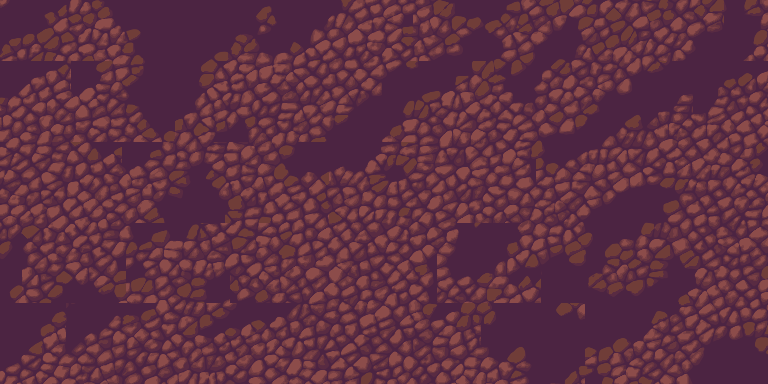
Reproduce this texture procedurally as a Shadertoy shader.

```glsl
#define STONES 29.0
#define TILT 0.6
#define STRETCH vec2(0.88, 1.15)
#define PATCH_FREQ vec2(0.17, 0.27)
#define BARE_LEVEL 0.42
#define BROWN_BAND 0.11
#define BLOCK_SIZE vec2(0.27, 0.21)
#define SHIFTED_BLOCKS 0.4
#define GAP 0.02
#define ROUNDING 14.0

const vec3 SOIL   = vec3(0.30, 0.14, 0.26);
const vec3 RIM    = vec3(0.35, 0.17, 0.26);
const vec3 SHADOW = vec3(0.41, 0.21, 0.25);
const vec3 BODY   = vec3(0.48, 0.25, 0.27);
const vec3 LIGHT  = vec3(0.55, 0.30, 0.29);
const vec3 BROWN  = vec3(0.44, 0.24, 0.22);

float hash(vec2 p) {
    return fract(sin(dot(p, vec2(127.1, 311.7))) * 43758.5453);
}

vec2 hash2(vec2 p) {
    return vec2(hash(p), hash(p + 57.3));
}

float noise(vec2 p) {
    vec2 i = floor(p), f = fract(p);
    f = f * f * (3.0 - 2.0 * f);
    return mix(mix(hash(i), hash(i + vec2(1, 0)), f.x),
               mix(hash(i + vec2(0, 1)), hash(i + vec2(1, 1)), f.x), f.y);
}

vec2 stoneCentre(vec2 cell) {
    return cell + 0.5 + 0.75 * (hash2(cell) - 0.5);
}

// Stone cover, stretched along the diagonal
float patchField(vec2 q) {
    return 0.75 * noise(q * PATCH_FREQ) + 0.25 * noise(q * PATCH_FREQ * 2.7 + 31.0);
}

// Some rectangular blocks slide the cover, leaving straight cuts
vec2 blockShift(vec2 p) {
    vec2 b = p / BLOCK_SIZE;
    b.x += hash(vec2(floor(b.y), 4.0));
    b = floor(b);
    return step(hash(b + 9.0), SHIFTED_BLOCKS) * 8.0 * (hash2(b + 23.0) - 0.5);
}

// Distance to the rounded border of the nearest stone cell
float borderDistance(vec2 q, out vec2 cell, out vec2 centre) {
    vec2 home = floor(q);
    float nearest = 1e3;
    for (int y = -1; y <= 1; y++)
    for (int x = -1; x <= 1; x++) {
        vec2 c = home + vec2(x, y);
        vec2 s = stoneCentre(c);
        float d = distance(q, s);
        if (d < nearest) { nearest = d; cell = c; centre = s; }
    }
    float sum = 0.0;
    for (int y = -2; y <= 2; y++)
    for (int x = -2; x <= 2; x++) {
        if (x == 0 && y == 0) continue;
        vec2 s = stoneCentre(cell + vec2(x, y));
        float d = dot(0.5 * (s + centre) - q, normalize(s - centre));
        sum += exp(-ROUNDING * d);
    }
    return -log(sum) / ROUNDING;
}

float above(float level, float v) {
    return smoothstep(level - 0.04, level + 0.04, v);
}

void mainImage(out vec4 fragColor, in vec2 fragCoord) {
    vec2 p = fragCoord / iResolution.y;
    float c = cos(TILT), s = sin(TILT);
    vec2 q = mat2(c, -s, s, c) * p * STONES * STRETCH;
    float pixel = STONES / iResolution.y;

    vec2 cell, centre;
    float border = borderDistance(q, cell, centre);
    float grain = noise(q * 3.5) - 0.5;
    float variety = hash(cell + 71.0);
    float depth = border - GAP - 0.05 * variety + 0.08 * grain;

    // Bare ground and the brown stones around it
    float cover = patchField(centre + blockShift(p));
    float stone = smoothstep(-0.5, 0.5, depth / pixel) * step(BARE_LEVEL, cover);
    float brown = step(cover, BARE_LEVEL + BROWN_BAND * hash(cell + 13.0));

    // Stepped tones, lit from the upper left
    float tone = depth / 0.45 + 0.8 * (q.y - centre.y) + 0.5 * grain
               + 0.3 * (hash(cell + 37.0) - 0.5);
    vec3 pink = mix(SHADOW, BODY, above(0.34, tone));
    pink = mix(pink, LIGHT, above(0.515, tone));
    vec3 color = mix(RIM, mix(pink, BROWN, brown), above(0.105, tone));

    fragColor = vec4(mix(SOIL, color, stone), 1.0);
}
```
